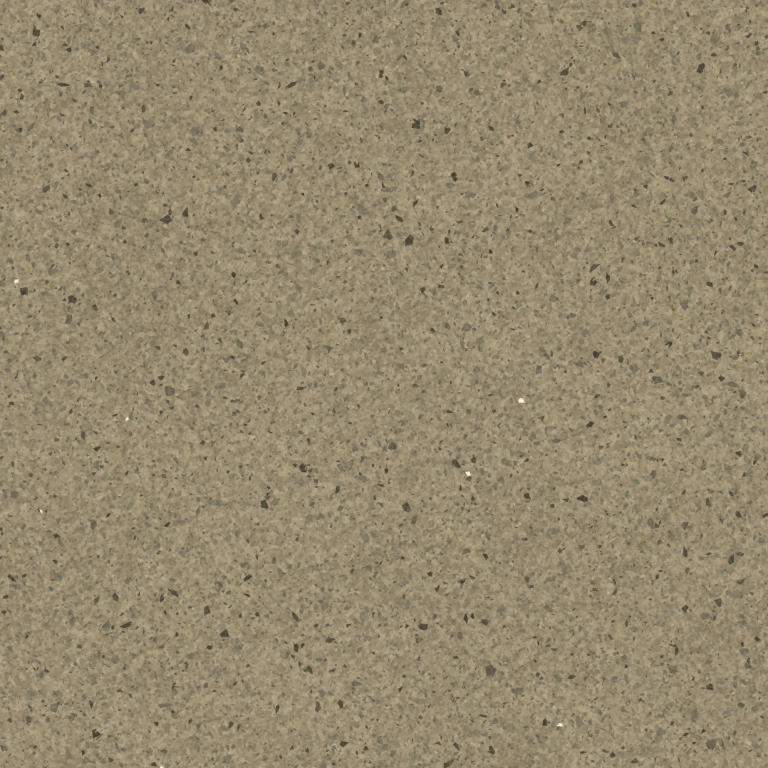
Reproduce this texture procedurally as a three.js fragment shader.

```glsl
varying vec2 vUv;

const float TAU = 6.2831853;
const float EDGE = 0.0011;
const vec3 SAND = vec3(0.607, 0.556, 0.445);
const vec3 PALE_CHIP = vec3(0.525, 0.495, 0.405);
const vec3 GREY_CHIP = vec3(0.455, 0.435, 0.360);
const vec3 DARK_CHIP = vec3(0.290, 0.270, 0.215);
const vec3 RUST = vec3(0.460, 0.360, 0.250);
const vec3 CREAM = vec3(0.740, 0.690, 0.570);
const vec3 WHITE = vec3(0.950, 0.940, 0.880);

vec3 hash3(vec2 p) {
  vec3 q = fract(p.xyx * vec3(0.1031, 0.1030, 0.0973));
  q += dot(q, q.yxz + 33.33);
  return fract((q.xxy + q.yzz) * q.zyx);
}

vec2 rotate(vec2 p, float angle) {
  float c = cos(angle), s = sin(angle);
  return vec2(c * p.x - s * p.y, s * p.x + c * p.y);
}

// Soft cellular noise: blends the random values of nearby grains, centred on 0
float grains(vec2 uv, float cells, float seed) {
  vec2 p = uv * cells;
  vec2 base = floor(p);
  float total = 0.0, weight = 0.0;
  for (int y = -1; y <= 1; y++) {
    for (int x = -1; x <= 1; x++) {
      vec2 cell = base + vec2(float(x), float(y));
      vec3 h = hash3(cell + seed);
      vec2 d = p - cell - h.xy;
      float w = exp(-9.0 * dot(d, d));
      total += w * (h.z - 0.5);
      weight += w;
    }
  }
  return total / weight;
}

// Slow cloudiness from warped sines
float clouds(vec2 p) {
  float sum = 0.0;
  for (int i = 0; i < 4; i++) {
    p = rotate(p, 1.1) * 1.6 + 2.3;
    sum += sin(p.x + 1.4 * sin(p.y)) * 0.25;
  }
  return sum;
}

// Signed distance to an irregular five-sided splinter
float shard(vec2 p, float radius, vec2 seed) {
  float d = length(p) - radius * 1.3;
  for (int i = 0; i < 5; i++) {
    float side = float(i);
    vec3 h = hash3(seed + side * 17.3);
    float angle = (side + 0.8 * h.x) * TAU / 5.0;
    d = max(d, dot(p, vec2(cos(angle), sin(angle))) - radius * mix(0.5, 1.0, h.y));
  }
  return d;
}

// Scattered shards: x is coverage, y a random tone per shard
vec2 chips(vec2 uv, float cells, float radius, float density, float seed) {
  vec2 p = uv * cells;
  vec2 base = floor(p - 0.5);
  vec2 result = vec2(0.0);
  for (int y = 0; y <= 1; y++) {
    for (int x = 0; x <= 1; x++) {
      vec2 cell = base + vec2(float(x), float(y));
      vec3 place = hash3(cell + seed);
      vec3 form = hash3(cell + seed + 71.7);
      vec2 q = rotate(p - cell - place.xy, form.x * TAU);
      float stretch = mix(1.0, 2.3, form.y);
      q.y *= stretch;
      float d = shard(q, radius * mix(0.55, 1.0, form.z), cell + seed);
      float soft = EDGE * cells * mix(1.0, stretch, 0.5);
      float cover = (1.0 - smoothstep(-soft, soft, d)) * step(place.z, density);
      if (cover > result.x) result = vec2(cover, place.z / density);
    }
  }
  return result;
}

vec3 chipColor(float tone) {
  vec3 color = mix(PALE_CHIP, GREY_CHIP, smoothstep(0.0, 0.75, tone));
  return mix(color, DARK_CHIP, smoothstep(0.72, 1.0, tone));
}

vec3 addChips(vec3 color, vec2 layer, float opacity) {
  return mix(color, chipColor(layer.y), layer.x * opacity);
}

void main() {
  vec2 uv = vUv;
  float coarse = grains(uv, 150.0, 11.0);
  float fine = grains(uv, 310.0, 47.0);
  vec3 warmth = vec3(1.0, 0.96, 0.85);

  // Sandy binder
  vec3 color = SAND + warmth * (0.10 * coarse + 0.012 * clouds(uv * 5.0));

  // Stone chips, from small to large
  color = addChips(color, chips(uv, 150.0, 0.38, 0.50, 19.0), 0.80);
  color = addChips(color, chips(uv, 84.0, 0.37, 0.52, 131.0), 0.92);
  color = addChips(color, chips(uv, 46.0, 0.36, 0.38, 257.0), 0.95);

  // Sparse cream, rust and white flecks
  color = mix(color, CREAM, 0.65 * chips(uv, 110.0, 0.34, 0.07, 313.0).x);
  color = mix(color, RUST, 0.70 * chips(uv, 40.0, 0.17, 0.03, 409.0).x);
  color = mix(color, WHITE, chips(uv, 12.0, 0.065, 0.07, 523.0).x);

  color += warmth * 0.10 * fine;
  gl_FragColor = vec4(color, 1.0);
}
```
